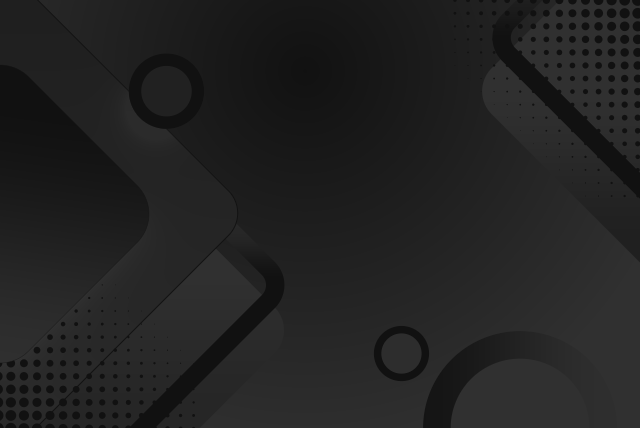
Reproduce this background procedurally as a WebGL 1 fragment shader.

```glsl
precision highp float;
// Dark layered background: rounded diamonds, rings and halftone dots in grey.
// Each shape is a signed distance, painted from back to front over a radial
// gradient. Lengths are in canvas heights, with the origin at the lower left.
uniform vec2 u_resolution;

const float INK = 0.065;

// Square standing on its corner, with rounded corners
float diamond(vec2 p, vec2 center, float halfDiagonal, float radius) {
  p -= center;
  vec2 q = abs(vec2(p.x + p.y, p.x - p.y)) * 0.70711;
  q += radius - halfDiagonal * 0.70711;
  return min(max(q.x, q.y), 0.0) + length(max(q, 0.0)) - radius;
}

// Smooth coverage of a signed distance
float cover(float d) {
  return clamp(0.5 - d * u_resolution.y, 0.0, 1.0);
}

// Band lying just inside the outline
float band(float d, float width) {
  return cover(max(d, -d - width));
}

// Dot grid whose dots shrink diagonally away from the start
float halftone(vec2 p, vec2 start, vec2 direction) {
  const float pitch = 0.0305;
  vec2 q = (p - start) * direction / pitch;
  vec2 cell = floor(q + 0.5);
  float radius = 0.0125 - 0.00066 * (cell.x + cell.y);
  float inside = step(max(cell.x, cell.y), 14.5) * step(0.0, radius);
  return cover(length(q - cell) * pitch - radius) * inside;
}

void main() {
  vec2 p = gl_FragCoord.xy / u_resolution.y;

  // Radial backdrop
  float shade = mix(0.068, 0.188, min(length(p - vec2(0.713, 0.834)) / 0.9, 1.0));

  // Upper right: pale plate, dark frame, dots
  float plate = diamond(p, vec2(2.095, 0.787), 1.0, 0.076);
  shade = mix(shade, mix(0.125, 0.188, smoothstep(0.42, 0.8, p.y)), cover(plate));
  float frame = diamond(p, vec2(2.119, 0.912), 1.0, 0.076);
  shade = mix(shade, mix(INK, 0.125, smoothstep(0.9, 1.02, p.y)), band(frame, 0.043));
  shade = mix(shade, INK, halftone(p, vec2(1.49, 0.969), vec2(-1.0)));

  // Lower left: pale plate and dark frame
  plate = diamond(p, vec2(-0.305, 0.2285), 1.0, 0.076);
  shade = mix(shade, mix(0.15, 0.19, smoothstep(0.05, 0.4, p.y)), cover(plate));
  frame = diamond(p, vec2(-0.304, 0.334), 1.0, 0.076);
  shade = mix(shade, mix(INK, 0.155, smoothstep(0.34, 0.47, p.y)), band(frame, 0.043));

  // Large left diamond with a thin outline and a glow around the inner one
  float large = diamond(p, vec2(0.0, 0.502), 0.586, 0.074);
  float inner = diamond(p, vec2(0.0, 0.5), 0.387, 0.094);
  float glow = 0.035 * exp(-max(inner, 0.0) / 0.035) * (1.0 - smoothstep(0.35, 0.6, p.y));
  shade = mix(shade, mix(0.165, 0.12, p.y) + glow, cover(large));
  shade = mix(shade, INK, 0.9 * cover(abs(large) - 0.0012));
  shade = mix(shade, INK, halftone(p, vec2(0.0254, 0.0293), vec2(1.0)));

  // Inner diamond, darkest at the top
  shade = mix(shade, mix(0.185, INK, smoothstep(0.12, 0.8, p.y + 0.15 * p.x)), cover(inner));
  shade = mix(shade, INK, 0.5 * cover(abs(inner) - 0.0008));

  // Upper ring with a soft light below it
  float disc = length(p - vec2(0.389, 0.787)) - 0.088;
  float below = length(p - vec2(0.365, 0.745)) - 0.07;
  shade += 0.035 * exp(-max(below, 0.0) / 0.025) * cover(large);
  shade = mix(shade, 0.13, cover(disc));
  shade = mix(shade, INK, band(disc, 0.029));

  // Small lower ring
  disc = length(p - vec2(0.938, 0.174)) - 0.0645;
  shade = mix(shade, 0.178, cover(disc));
  shade = mix(shade, INK, band(disc, 0.0175));

  // Half ring on the bottom edge, fading to the right
  disc = length(p - vec2(1.215, 0.0)) - 0.2265;
  shade = mix(shade, 0.188, cover(disc));
  shade = mix(shade, mix(0.08, 0.18, smoothstep(0.98, 1.42, p.x)), band(disc, 0.0645));

  gl_FragColor = vec4(vec3(shade), 1.0);
}
```
